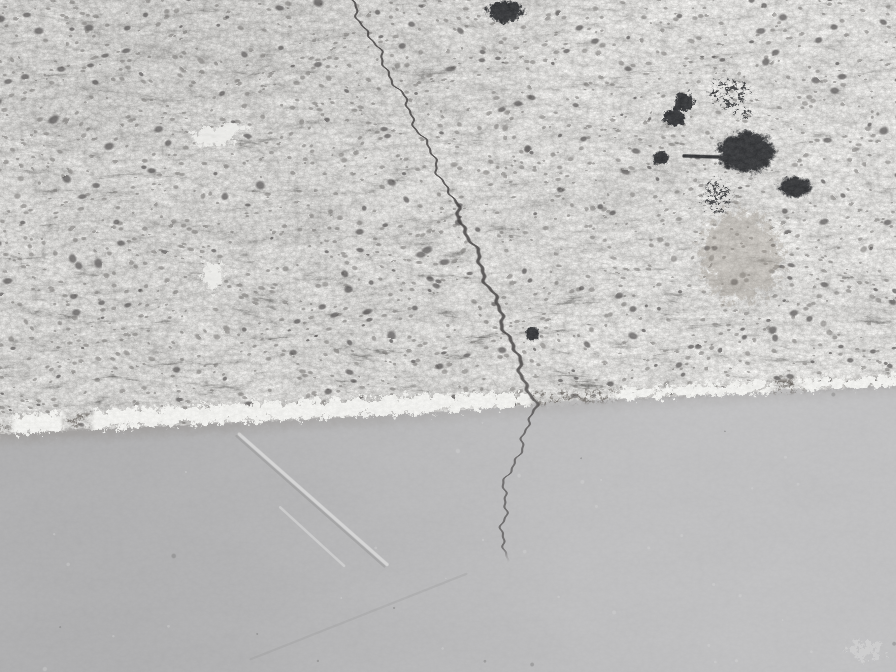
Write a WebGL 2 fragment shader that draws this texture.

```glsl
#version 300 es
precision highp float;
uniform vec2 u_resolution;
out vec4 fragColor;

vec3 hash3(vec2 p) {
  vec3 q = fract(p.xyx * vec3(.1031, .1030, .0973));
  q += dot(q, q.yxz + 33.33);
  return fract((q.xxy + q.yzz) * q.zyx);
}

// Cellular noise: x is the distance to the nearest point, y its random id
vec2 cells(vec2 p) {
  vec2 base = floor(p), nearest = vec2(9., 0.);
  for (int j = -1; j <= 1; j++)
    for (int i = -1; i <= 1; i++) {
      vec2 cell = base + vec2(i, j);
      vec3 h = hash3(cell + 50.);
      float d = length(cell + h.xy - p);
      if (d < nearest.x) nearest = vec2(d, h.z);
    }
  return nearest;
}

// Layered cellular noise, centred near zero
float grain(vec2 p) {
  float sum = 0., weight = .5;
  for (int i = 0; i < 4; i++) {
    sum += weight * (cells(p).x - .48);
    p = p * 1.9 + vec2(7.3, 3.1);
    weight *= .72;
  }
  return sum;
}

// Round pits; only a share of the cells holds one
float pits(vec2 p, float share, float size) {
  vec2 c = cells(p);
  float radius = size * (.35 + .65 * fract(c.y * 37.));
  return step(c.y, share) * (1. - smoothstep(radius * .5, radius * 1.2, c.x));
}

float blot(vec2 p, vec2 centre, vec2 radius, float rough) {
  float d = length((p - centre) / radius) - 1. + rough;
  return 1. - smoothstep(-.16, .16, d);
}

float stroke(vec2 p, vec2 a, vec2 b, float width) {
  vec2 ab = b - a;
  float t = clamp(dot(p - a, ab) / dot(ab, ab), 0., 1.);
  return 1. - smoothstep(width * .4, width * 1.3, length(p - a - ab * t));
}

float span(float x, float a, float b) {
  return smoothstep(a - .008, a + .008, x) * (1. - smoothstep(b - .008, b + .008, x));
}

void main() {
  vec2 p = gl_FragCoord.xy / u_resolution.y;
  vec2 warped = p + .006 * vec2(sin(p.y * 47. + 3. * sin(p.x * 9.)), sin(p.x * 21. + 2. * sin(p.y * 31.)));
  float fine = grain(p * vec2(95., 130.));
  float rough = grain(p * 62.);
  float streak = grain(warped * vec2(13., 58.));
  float cloud = grain(warped * vec2(3.5, 8.));

  // Rough concrete: broad light, streaks, grain and pits
  float low = 1. - smoothstep(.38, .75, p.y);
  vec3 concrete = vec3(.785, .782, .774) + .035 * smoothstep(.35, 1.3, p.x);
  concrete -= .035 * smoothstep(.65, 1., p.y) * (1. - smoothstep(.1, .8, p.x));
  concrete += .07 * cloud - .17 * streak - .24 * fine;
  concrete -= .17 * smoothstep(.10, .42, streak + .25 * cloud) * (.6 + .6 * low);
  float finepits = pits(warped * vec2(88., 125.), .17, .48);
  float widePits = pits(warped * vec2(40., 54.) + 9., .13 + .07 * low, .32);
  concrete = mix(concrete, vec3(.47, .46, .45), .55 * finepits);
  concrete = mix(concrete, vec3(.33, .32, .32), .68 * widePits);
  concrete = mix(concrete, vec3(.60, .57, .53), .38 * blot(p, vec2(1.102, .618), vec2(.055, .062), rough));

  // Pale chips
  float chips = blot(p, vec2(.318, .797), vec2(.026, .012), rough * 1.8);
  chips = max(chips, blot(p, vec2(.345, .809), vec2(.018, .006), rough * 1.8));
  chips = max(chips, blot(p, vec2(.316, .590), vec2(.012, .019), rough * 2.));
  concrete = mix(concrete, vec3(.94, .94, .93), chips * .85);

  // Black spatter, solid then broken
  float solid = blot(p, vec2(1.111, .774), vec2(.040, .029), rough * .6);
  solid = max(solid, blot(p, vec2(1.182, .722), vec2(.023, .014), rough * .6));
  solid = max(solid, blot(p, vec2(.752, .983), vec2(.024, .015), rough));
  solid = max(solid, blot(p, vec2(1.019, .848), vec2(.012, .014), rough * 1.4));
  solid = max(solid, blot(p, vec2(1.003, .826), vec2(.013, .013), rough * 1.4));
  solid = max(solid, blot(p, vec2(.983, .764), vec2(.012, .010), rough));
  solid = max(solid, blot(p, vec2(.792, .502), vec2(.010, .010), rough));
  solid = max(solid, stroke(p, vec2(1.018, .768), vec2(1.08, .766), .003));
  float broken = blot(p, vec2(1.085, .861), vec2(.028, .022), rough);
  broken = max(broken, blot(p, vec2(1.068, .708), vec2(.020, .026), rough));
  broken = max(broken, blot(p, vec2(1.106, .832), vec2(.014, .009), rough));
  broken *= smoothstep(-.12, .10, fine + .5 * rough);
  concrete = mix(concrete, vec3(.20, .205, .215) - .1 * fine, max(solid, broken * .85) * .95);

  // Smooth lower slab
  vec3 slab = mix(vec3(.685, .685, .69), vec3(.755, .755, .76), smoothstep(0., 1.2, p.x + .25 * p.y));
  slab += .018 * cloud - .022 * fine;
  slab = mix(slab, vec3(.48), .45 * pits(p * 24., .06, .10));
  slab = mix(slab, vec3(.85), .35 * pits(p * 33. + 4., .07, .13));
  float groove = stroke(p, vec2(.356, .354), vec2(.576, .160), .0028);
  groove = max(groove, .7 * stroke(p, vec2(.417, .245), vec2(.512, .158), .0022));
  float shade = stroke(p, vec2(.352, .351), vec2(.572, .157), .002);
  shade = max(shade, .55 * stroke(p, vec2(.694, .146), vec2(.373, .019), .002));
  slab = mix(slab, vec3(.55), shade * .4);
  slab = mix(slab, vec3(.88), groove * .75);
  slab = mix(slab, vec3(.84), .6 * blot(p, vec2(1.288, .032), vec2(.018, .010), rough * 3.));

  // Joint, worn paint line and its dark gaps
  float joint = p.y - .368 - .049 * p.x;
  float halfWidth = mix(.0135, .0065, smoothstep(.55, .95, p.x));
  float bottom = joint + halfWidth + .010 * rough;
  slab = mix(slab, vec3(.59, .575, .56), .5 * smoothstep(-.026, 0., bottom) * (1. - .6 * smoothstep(.1, .9, p.x)));
  vec3 colour = mix(slab, concrete, smoothstep(-.0015, .0025, bottom));
  float gaps = max(span(p.x, .095, .136), span(p.x, .79, .915));
  gaps = max(gaps, max(span(p.x, 1.15, 1.195), 1. - smoothstep(.01, .025, p.x)));
  float lineShape = 1. - smoothstep(-.002, .002, abs(joint) - halfWidth * .85 + .026 * rough);
  float dirt = (1. - smoothstep(.006, .015, abs(joint))) * smoothstep(-.14, .16, rough + .4 * fine);
  colour = mix(colour, vec3(.37, .35, .33), dirt * (.12 + .6 * gaps));
  colour = mix(colour, vec3(.935, .935, .925) - .08 * fine, lineShape * (1. - .92 * gaps));

  // Wandering crack, bending back below the joint
  float t = (1. - p.y) / .6;
  float upper = .521 + .273 * t + .017 * sin(3.14159 * t);
  float lower = mix(.75, .793, smoothstep(.255, .40, p.y));
  float path = mix(lower, upper, smoothstep(.392, .408, p.y));
  path += .0035 * sin(p.y * 83.) + .0025 * sin(p.y * 191. + 1.) + .0012 * sin(p.y * 430.);
  float width = mix(.0018, .0030, span(p.y, .39, .70));
  float crack = (1. - smoothstep(width * .3, width * 1.3, abs(p.x - path) * .9)) * smoothstep(.16, .19, p.y);
  colour = mix(colour, vec3(.27, .26, .26), crack * mix(.62, .82, smoothstep(.3, .5, p.y)));

  fragColor = vec4(clamp(colour, 0., 1.), 1.);
}
```
